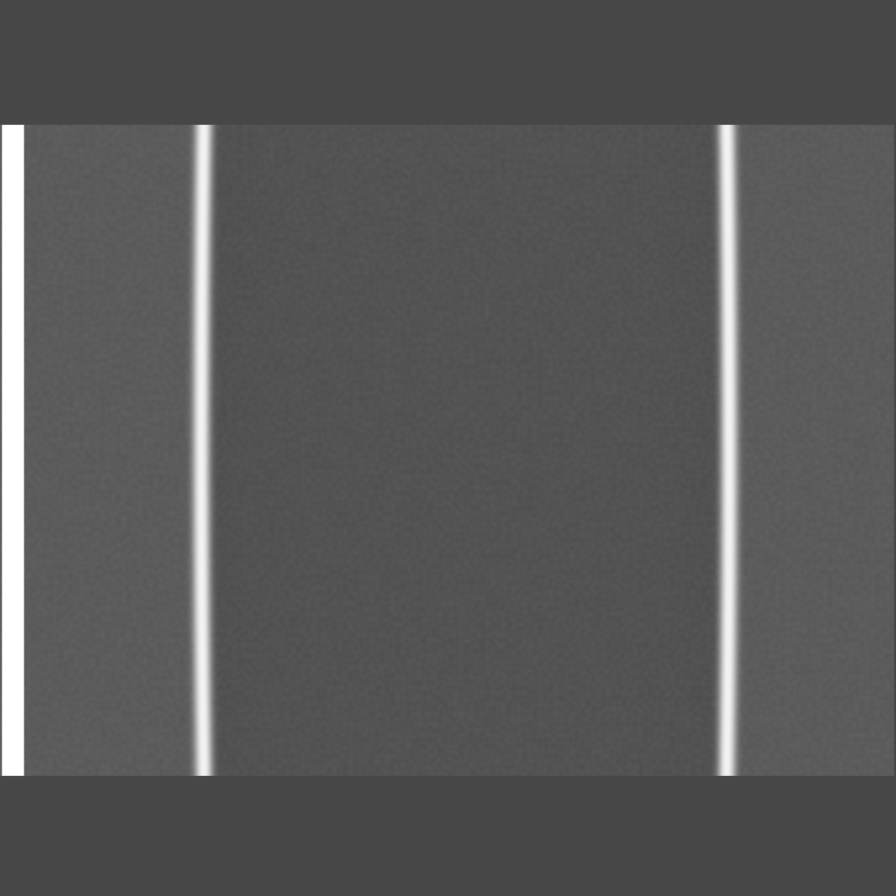
Write a WebGL 1 fragment shader that draws this background.

```glsl
precision highp float;

uniform vec2 u_resolution;

// Tones
const float FRAME_TONE = 0.28;
const float LANE_TONE = 0.325;
const float LANE_EDGE_DIP = 0.012;
const float SIDE_TONE = 0.358;
const float LINE_TONE = 0.95;
const float BAR_TONE = 1.0;

// Layout, in canvas units
const vec2 PANEL_MIN = vec2(-0.01, 0.1341);
const vec2 PANEL_MAX = vec2(0.9978, 0.8607);
const vec2 BAR_SPAN = vec2(0.0022, 0.0268);
const float BAR_SOFTNESS = 0.0012;
const float LEFT_LINE = 0.2247;
const float RIGHT_LINE = 0.8138;
const float LINE_BOW = 0.0028;
const float LINE_WIDTH = 0.0098;
const float LINE_FALLOFF = 2.4;

// Grain
const float GRAIN_SCALE = 170.0;
const float GRAIN_AMOUNT = 0.024;
const float MOTTLE_SCALE = 38.0;
const float MOTTLE_AMOUNT = 0.007;

vec2 randomGradient(vec2 cell) {
    vec3 p = fract(cell.xyx * vec3(0.1031, 0.103, 0.0973));
    p += dot(p, p.yzx + 33.33);
    float angle = 6.28318 * fract((p.x + p.y) * p.z);
    return vec2(cos(angle), sin(angle));
}

float gradientNoise(vec2 p) {
    vec2 cell = floor(p);
    vec2 f = fract(p);
    vec2 blend = f * f * f * (f * (f * 6.0 - 15.0) + 10.0);
    float a = dot(randomGradient(cell), f);
    float b = dot(randomGradient(cell + vec2(1.0, 0.0)), f - vec2(1.0, 0.0));
    float c = dot(randomGradient(cell + vec2(0.0, 1.0)), f - vec2(0.0, 1.0));
    float d = dot(randomGradient(cell + vec2(1.0, 1.0)), f - vec2(1.0, 1.0));
    return mix(mix(a, b, blend.x), mix(c, d, blend.x), blend.y);
}

// Soft-edged coverage of the interval from lo to hi
float span(float x, float lo, float hi, float soft) {
    return smoothstep(lo - soft, lo + soft, x) * (1.0 - smoothstep(hi - soft, hi + soft, x));
}

float glowLine(float dist) {
    return exp(-pow(abs(dist) / LINE_WIDTH, LINE_FALLOFF));
}

void main() {
    vec2 uv = gl_FragCoord.xy / u_resolution;
    float pixel = 0.75 / min(u_resolution.x, u_resolution.y);

    // Lines curve gently towards each other at both ends
    float height = (uv.y - 0.5) / (0.5 * (PANEL_MAX.y - PANEL_MIN.y));
    float bow = LINE_BOW * height * height;
    float leftDist = uv.x - LEFT_LINE - bow;
    float rightDist = uv.x - RIGHT_LINE + bow;

    // Central lane, slightly darker beside its lines
    float lane = smoothstep(-0.008, 0.008, leftDist) * (1.0 - smoothstep(-0.008, 0.008, rightDist));
    float edgeDist = min(abs(leftDist), abs(rightDist));
    float laneTone = LANE_TONE - LANE_EDGE_DIP * exp(-edgeDist / 0.05);
    float tone = mix(SIDE_TONE, laneTone, lane);

    // Fine grain over a faint mottle
    tone += GRAIN_AMOUNT * gradientNoise(uv * GRAIN_SCALE);
    tone += MOTTLE_AMOUNT * gradientNoise(uv * MOTTLE_SCALE + 17.0);

    // Bright lines and the hard-edged bar
    float lines = max(glowLine(leftDist), glowLine(rightDist));
    tone = mix(tone, LINE_TONE, lines);
    float barSoftness = max(BAR_SOFTNESS, pixel);
    tone = mix(tone, BAR_TONE, span(uv.x, BAR_SPAN.x, BAR_SPAN.y, barSoftness));

    // Plain frame around the panel
    float panel = span(uv.x, PANEL_MIN.x, PANEL_MAX.x, pixel)
                * span(uv.y, PANEL_MIN.y, PANEL_MAX.y, pixel);
    gl_FragColor = vec4(vec3(mix(FRAME_TONE, tone, panel)), 1.0);
}
```
